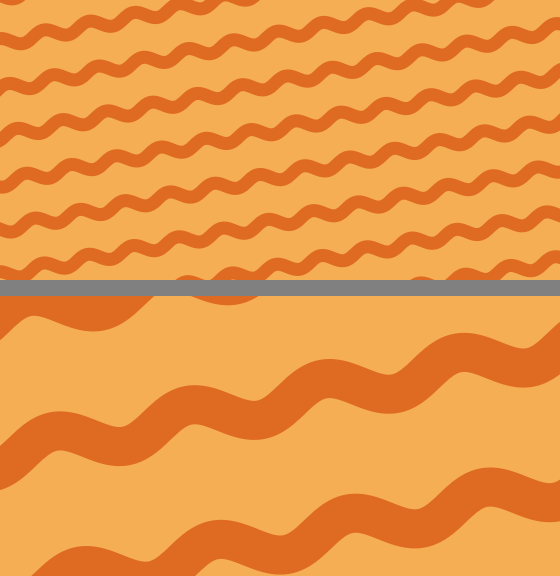
Top, the full canvas; bottom, a detail of the centre.
Give the GLSL for this pattern, as a WebGL 2 fragment shader.

```glsl
#version 300 es
precision highp float;
// Parallel wavy stripes climbing to the right over a flat ground.
// The plane is turned, one stripe is repeated on a square lattice, and each
// stripe is a band of constant width around a sine curve.

uniform vec2 u_resolution;
out vec4 fragColor;

const float TAU = 6.2831853;

const vec3 GROUND_COLOR = vec3(0.965, 0.682, 0.333);
const vec3 STRIPE_COLOR = vec3(0.870, 0.420, 0.130);

const float PERIOD = 0.1633;                // wavelength and stripe spacing, in canvas heights
const float TILT = radians(11.0);           // climb of the stripes
const vec2 CREST = vec2(0.385, 0.245);      // a crest's place in the lattice, in periods
const float AMPLITUDE = 0.102;              // wave height, in periods
const float STRIPE_WIDTH = 0.285;           // band width, in periods
const int NEWTON_STEPS = 5;

// Distance from p to the curve y = AMPLITUDE * cos(TAU * x).
float waveDistance(vec2 p) {
    float t = p.x;
    for (int i = 0; i < NEWTON_STEPS; i++) {
        float height = AMPLITUDE * cos(TAU * t);
        float slope = -AMPLITUDE * TAU * sin(TAU * t);
        float bend = -TAU * TAU * height;
        float gap = height - p.y;
        float rate = 1.0 + slope * slope + gap * bend;
        t -= (t - p.x + gap * slope) / max(rate, 0.5);
    }
    return length(p - vec2(t, AMPLITUDE * cos(TAU * t)));
}

void main() {
    // Centred coordinates, turned and measured in periods
    vec2 centred = (gl_FragCoord.xy - 0.5 * u_resolution) / (u_resolution.y * PERIOD);
    float c = cos(TILT), s = sin(TILT);
    vec2 p = vec2(c * centred.x + s * centred.y, c * centred.y - s * centred.x);

    // Repeat the stripe along both lattice axes
    vec2 cell = fract(p - CREST + 0.5) - 0.5;

    // Band with an edge one pixel soft
    float pixel = 1.0 / (u_resolution.y * PERIOD);
    float edge = waveDistance(cell) - 0.5 * STRIPE_WIDTH;
    float coverage = clamp(0.5 - edge / pixel, 0.0, 1.0);

    fragColor = vec4(mix(GROUND_COLOR, STRIPE_COLOR, coverage), 1.0);
}
```
